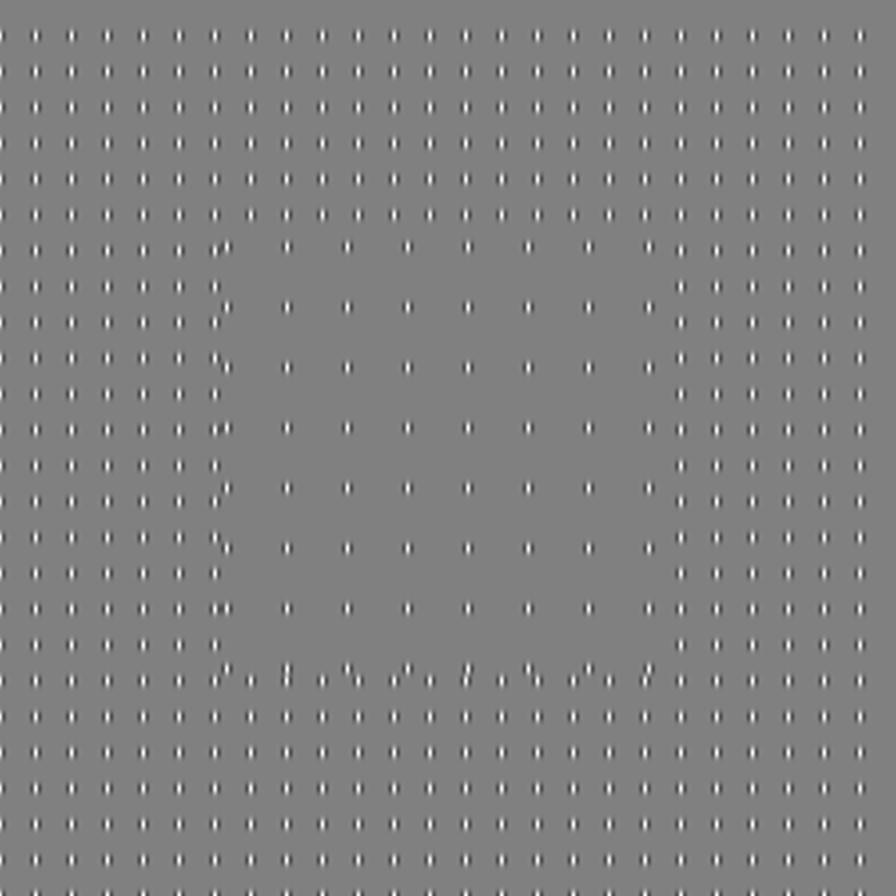
Write a WebGL 2 fragment shader that draws this pattern.

```glsl
#version 300 es
precision highp float;
// Two lattices of tiny vertical Gabor spots on grey: a coarse square set in a fine field.

#define BACKGROUND 0.502
#define CONTRAST 0.5
#define WAVELENGTH 0.011
#define SIGMA 0.004
#define FINE_STEP 0.04
#define FINE_LAST 24.0
#define HOLE_MIN 6.5
#define HOLE_MAX 18.5
#define COARSE_START 0.2533
#define COARSE_STEP 0.0673
#define COARSE_LAST 7.0

uniform vec2 u_resolution;
out vec4 fragColor;

const float TAU = 6.2831853;

// Gaussian envelope over a horizontal cosine carrier
float gabor(vec2 offset) {
    float envelope = exp(-dot(offset, offset) / (2.0 * SIGMA * SIGMA));
    return envelope * cos(TAU * offset.x / WAVELENGTH);
}

// Index of the closest lattice node, limited to the lattice extent
vec2 nearestNode(vec2 p, float start, float spacing, float last) {
    return clamp(floor((p - start) / spacing + 0.5), 0.0, last);
}

// Fine field with a square opening
float fineField(vec2 p) {
    vec2 node = nearestNode(p, 0.0, FINE_STEP, FINE_LAST);
    vec2 inside = step(HOLE_MIN, node) * step(node, vec2(HOLE_MAX));
    return (1.0 - inside.x * inside.y) * gabor(p - node * FINE_STEP);
}

// Coarse lattice that fills the opening
float coarseField(vec2 p) {
    vec2 node = nearestNode(p, COARSE_START, COARSE_STEP, COARSE_LAST);
    return gabor(p - COARSE_START - node * COARSE_STEP);
}

void main() {
    vec2 p = gl_FragCoord.xy / u_resolution;
    float signal = fineField(p) + coarseField(p);
    float grey = clamp(BACKGROUND + CONTRAST * signal, 0.0, 1.0);
    fragColor = vec4(vec3(grey), 1.0);
}
```
